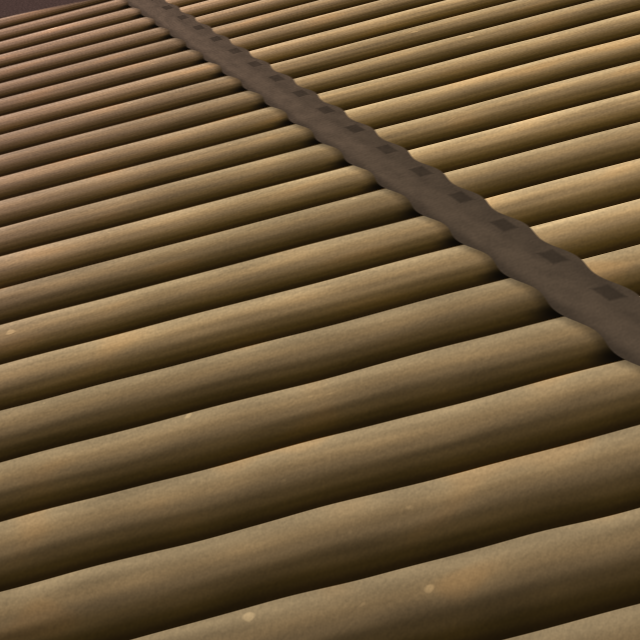
This texture is drawn by a three.js fragment shader. Its source:

```glsl
varying vec2 vUv;

vec2 hash2(vec2 p) {
  p = vec2(dot(p, vec2(127.1, 311.7)), dot(p, vec2(269.5, 183.3)));
  return fract(sin(p) * 43758.5) * 2.0 - 1.0;
}

float gradientNoise(vec2 p) {
  vec2 i = floor(p), f = fract(p);
  vec2 s = f * f * f * (f * (f * 6.0 - 15.0) + 10.0);
  float a = dot(hash2(i), f);
  float b = dot(hash2(i + vec2(1.0, 0.0)), f - vec2(1.0, 0.0));
  float c = dot(hash2(i + vec2(0.0, 1.0)), f - vec2(0.0, 1.0));
  float d = dot(hash2(i + 1.0), f - 1.0);
  return mix(mix(a, b, s.x), mix(c, d, s.x), s.y);
}

// Rounded slat: lit upper face at t = 0, falling into the groove at t = 1
vec3 slatColor(float t, float soft, float crease) {
  vec3 groove = vec3(0.13, 0.09, 0.035);
  vec3 lit = mix(vec3(0.64, 0.55, 0.41), vec3(0.56, 0.46, 0.32), smoothstep(0.05, 0.35, t));
  vec3 c = mix(lit, vec3(0.44, 0.36, 0.25), smoothstep(0.25, 0.5, t));
  c = mix(c, vec3(0.30, 0.235, 0.135), smoothstep(0.45, 0.7, t));
  c = mix(c, vec3(0.20, 0.15, 0.06), smoothstep(0.68, 0.86, t));
  c = mix(c, groove, smoothstep(0.85, 0.98, t));
  c *= 1.0 - crease * exp(-pow((t - 0.6) / 0.07, 2.0));
  return mix(groove, c, smoothstep(0.0, soft, t));
}

void main() {
  float x = vUv.x;
  float y = 1.0 - vUv.y;

  // Perspective rows: parallel slanted lines that shrink with distance
  float depth = y + 0.26 * x + 0.529;
  float row = 18.03 / depth;
  float wobble = 0.05 * gradientNoise(vec2(x * 5.0, row * 0.9));
  float phase = 0.42 - row + wobble;
  float t = fract(phase);
  float id = floor(phase);
  float soft = 0.003 * row / depth;

  // Seam coordinate: 0 on its right edge, 1 on its left edge
  float seamWidth = 0.0253 + 0.08 * x;
  float seam = (y - 0.628 * (x - 0.26)) / seamWidth;
  float seamSoft = 0.0022 / seamWidth;
  float scallop = cos(6.2832 * (t - 0.9));
  float leftEdge = 1.03 + 0.07 * scallop;
  float rightEdge = 0.02 - 0.05 * scallop;
  float leftPanel = smoothstep(0.4, 0.6, seam);

  // Slats with a deeper shaded side beyond the seam
  float shadeT = mix(pow(t, 0.88), t, leftPanel);
  float crease = leftPanel * (0.12 + 0.16 * gradientNoise(vec2(x * 3.0, id * 1.7)))
               * smoothstep(0.3, 0.7, y);
  vec3 color = slatColor(shadeT, soft, crease);

  // Light falls from the far end, rosier at the upper left
  color *= 1.14 - 0.20 * y + 0.12 * (1.0 - leftPanel);
  float rosy = smoothstep(0.75, 0.0, x + y);
  color = mix(color, color * vec3(1.02, 0.98, 1.10) + vec3(0.02, 0.012, 0.02), rosy);
  color *= 1.0 + 0.07 * hash2(vec2(id, 3.0)).x;

  // Long weathered streaks, blotches and fine grain
  float streak = gradientNoise(vec2(x * 6.0, phase * 7.0));
  float blotch = gradientNoise(vec2(x * 9.0, phase * 1.8 + 20.0));
  float grain = gradientNoise(vec2(x * 130.0 + y * 30.0, phase * 19.0))
              + 0.7 * gradientNoise(vUv * 240.0);
  color *= 1.0 + 0.17 * streak + 0.14 * blotch + 0.09 * grain;
  color += vec3(0.035, 0.008, -0.012) * smoothstep(0.12, 0.4, blotch) * (1.0 - t);
  float scuff = smoothstep(0.42, 0.58, gradientNoise(vec2(x * 32.0, phase * 5.0)));
  color += vec3(0.13, 0.11, 0.08) * scuff * (1.0 - smoothstep(0.3, 0.6, t));

  // Hollow shadow under the seam at each slat end
  float outside = seam - leftEdge;
  float hollow = smoothstep(0.65, 0.93, t) * (1.0 - smoothstep(0.05, 0.55, outside));
  color = mix(color, vec3(0.055, 0.04, 0.025), hollow * leftPanel * 0.9);
  color *= 1.0 - 0.3 * leftPanel * (1.0 - smoothstep(0.0, 0.25, outside));

  // Flat seam strip with one pressed mark per slat
  vec3 strip = mix(vec3(0.38, 0.31, 0.26), vec3(0.30, 0.25, 0.20), smoothstep(0.0, 0.8, x));
  strip *= 1.0 + 0.14 * gradientNoise(vec2(phase * 3.0, seam * 4.0)) + 0.08 * grain;
  vec2 markOffset = abs(vec2(t - 0.8, seam - 0.23)) - vec2(0.15, 0.11);
  float mark = 1.0 - smoothstep(-0.03, 0.04, max(markOffset.x, markOffset.y));
  strip *= 1.0 - 0.22 * mark;
  strip *= 1.0 + 0.10 * smoothstep(0.35, 0.55, seam) - 0.25 * smoothstep(0.78, 1.05, seam);
  float onStrip = smoothstep(rightEdge - seamSoft, rightEdge + seamSoft, seam)
                * (1.0 - smoothstep(leftEdge - seamSoft, leftEdge + seamSoft, seam));
  color = mix(color, strip, onStrip);

  // Second strip across the far corner
  float corner = 1.0 - smoothstep(-0.002, 0.002, y - 0.028 + 0.2 * x);
  color = mix(color, vec3(0.30, 0.23, 0.21) * (1.0 + 0.12 * grain), corner);

  gl_FragColor = vec4(clamp(color, 0.0, 1.0), 1.0);
}
```
